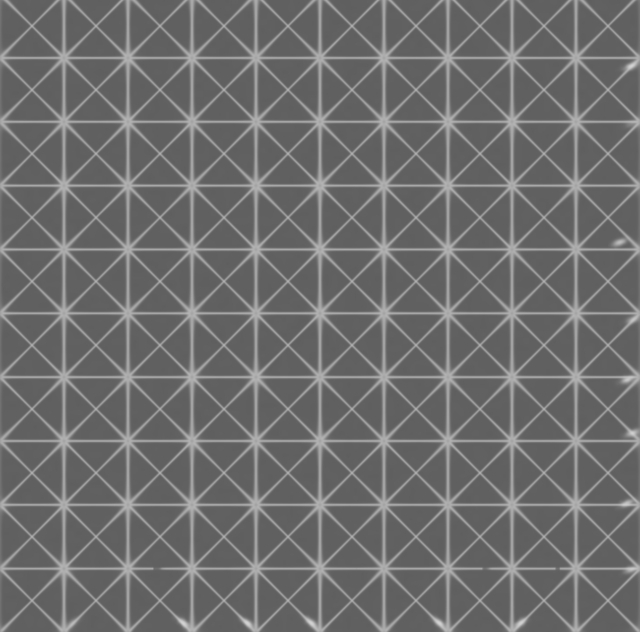
This pattern is drawn by a Shadertoy shader. Its source:

```glsl
// Grey lattice of soft glowing lines: squares crossed by both diagonals, with starry nodes.

const vec2 CELL = vec2(0.1, 0.09975);      // repeat size, in canvas widths
const vec2 ORIGIN = vec2(0.0, -0.0008);    // lower left node
const float LAST_COLUMN = 10.0;
const float BASE_GREY = 0.377;
const float LINE_GREY = 0.75;
const float SMEAR_GREY = 0.88;
// Line softness in cells: x at mid span, y at the node
const vec2 VERTICAL_WIDTH = vec2(0.020, 0.031);
const vec2 HORIZONTAL_WIDTH = vec2(0.014, 0.018);
const vec2 DIAGONAL_WIDTH = vec2(0.013, 0.023);
const float VERTICAL_LIGHT = 0.74;
const float HORIZONTAL_LIGHT = 0.76;
const float DIAGONAL_LIGHT = 0.62;
const float HALO_RADIUS = 0.15;
const float HALO_LIGHT = 0.30;
const float CORE_RADIUS = 0.026;

float hash(vec2 p) {
    return fract(sin(dot(p, vec2(127.1, 311.7))) * 43758.5453);
}

float valueNoise(vec2 p) {
    vec2 i = floor(p), f = fract(p);
    f = f * f * (3.0 - 2.0 * f);
    return mix(mix(hash(i), hash(i + vec2(1, 0)), f.x),
               mix(hash(i + vec2(0, 1)), hash(i + vec2(1, 1)), f.x), f.y);
}

float bell(float d, float width) {
    return exp(-0.5 * d * d / (width * width));
}

// Light of a ray that flares towards its node; along runs from 0 to 1 at mid span
float ray(float dist, float along, vec2 width, float flare, float pixel) {
    float t = max(1.0 - along, 0.0);
    float w = mix(width.x, width.y * flare, t * t);
    return bell(dist, max(w, 0.6 * pixel));
}

// Lay one light over another without overshoot
float screen(float a, float b) {
    return 1.0 - (1.0 - a) * (1.0 - b);
}

// Smudged bright streak beside nodes of the lower and right borders
float smear(vec2 q, vec2 node) {
    bool right = node.x > LAST_COLUMN - 0.5;
    bool bottom = node.y < 0.5;
    if (!right && !bottom) return 0.0;
    float pick = hash(node + 7.3);
    float side = (!right && pick > 0.8) ? -1.0 : 1.0;
    vec2 centre = right ? vec2(-0.08 - 0.24 * pick, 0.3 * hash(node + 2.9) - 0.15)
                        : vec2(-0.13, 0.15);
    vec2 axis = right ? vec2(0.94, 0.34) : vec2(0.8, -0.6);
    vec2 d = vec2(q.x * side, q.y) - centre;
    vec2 local = vec2(dot(d, axis), dot(d, vec2(-axis.y, axis.x)));
    float rough = 0.75 + 0.5 * valueNoise(q * 16.0 + node * 5.0);
    float shape = exp(-dot(local * local, vec2(90.0, 420.0)) * rough);
    return shape * smoothstep(0.25, 0.75, hash(node + 11.7));
}

void mainImage(out vec4 fragColor, in vec2 fragCoord) {
    vec2 grid = (fragCoord / iResolution.x - ORIGIN) / CELL;
    float pixel = 1.0 / (iResolution.x * CELL.x);
    vec2 node = floor(grid + 0.5);
    vec2 q = grid - node;
    vec2 a = abs(q);
    float radius = length(q);
    float vigour = hash(node + 0.5);

    // Straight lines, faint along the borders and chipped on the lowest row
    float inside = step(0.5, node.x) * step(node.x, LAST_COLUMN - 0.5);
    float vertical = ray(a.x, 2.0 * a.y, VERTICAL_WIDTH, 0.85 + 0.4 * vigour, pixel);
    vertical *= VERTICAL_LIGHT * mix(0.25, 1.0, inside);
    float horizontal = ray(a.y, 2.0 * a.x, HORIZONTAL_WIDTH, 1.0, pixel);
    float chips = smoothstep(0.78, 0.92, valueNoise(vec2(grid.x * 7.0, 3.5)));
    float lowest = 1.0 - step(0.5, abs(node.y - 1.0));
    horizontal *= HORIZONTAL_LIGHT * step(0.5, node.y) * (1.0 - 0.8 * chips * lowest);

    // Diagonals: the ray from this node and the one crossing at the cell centre
    float along = a.x + a.y;
    float uneven = 0.75 + 0.55 * hash(node * 3.0 + sign(q));
    float flare = mix(1.0, uneven, smoothstep(0.0, 0.2, along));
    float diagonal = ray(abs(a.x - a.y) * 0.7071, along, DIAGONAL_WIDTH, flare, pixel);
    diagonal *= DIAGONAL_LIGHT + 0.14 * max(1.0 - along, 0.0);
    float crossing = ray((1.0 - along) * 0.7071, 1.0, DIAGONAL_WIDTH, 1.0, pixel);
    crossing *= DIAGONAL_LIGHT;

    // Mottled halo round the node, with a dimmer core
    float mottle = 0.5 + valueNoise(grid * 15.0);
    float halo = HALO_LIGHT * (0.35 + 0.65 * vigour) * mottle * bell(radius, HALO_RADIUS * 0.55);
    float light = screen(screen(vertical, horizontal), screen(diagonal, crossing));
    light = screen(light, halo);
    light *= 1.0 - 0.28 * bell(radius, max(CORE_RADIUS, 0.5 * pixel));

    float grey = mix(BASE_GREY, LINE_GREY, light);
    grey = mix(grey, SMEAR_GREY, 0.8 * smear(q, node));
    grey += 0.008 * (valueNoise(grid * 9.0) - 0.5);
    fragColor = vec4(vec3(grey), 1.0);
}
```
